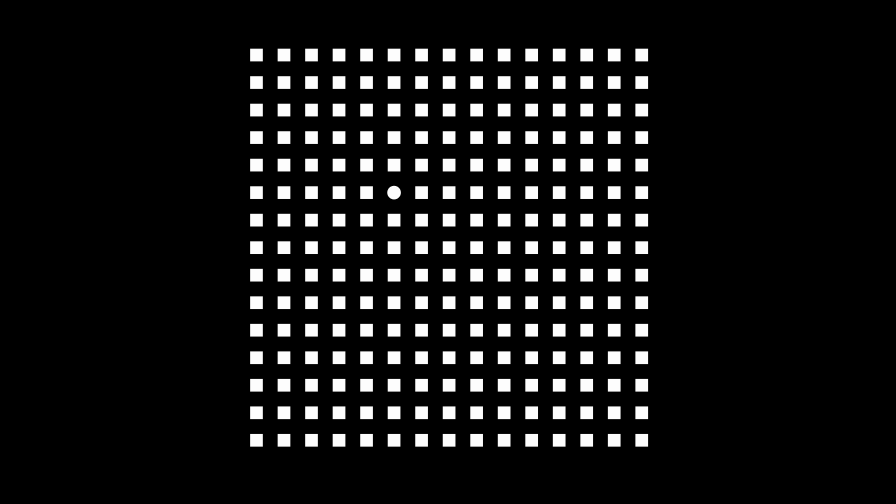
Give the GLSL for this pattern, as a WebGL 1 fragment shader.

```glsl
precision highp float;
// A square lattice of small white tiles on black, with one tile replaced by a dot.
// The plane is folded into grid cells; each cell holds a box or, at one index,
// a disc, both smoothed by their signed distance over one pixel.

#define GRID_CENTER vec2(0.0022, 0.0086)
#define PITCH 0.0546
#define HALF_COUNT 7.0
#define TILE_HALF 0.0126
#define DOT_RADIUS 0.0135
#define DOT_CELL vec2(-2.0, 2.0)
#define INK vec3(0.992)
#define PAPER vec3(0.0)

uniform vec2 u_resolution;

// Share of a pixel lying inside an edge at signed distance d
float coverage(float d, float pixel) {
  return clamp(0.5 - d / pixel, 0.0, 1.0);
}

float tileMask(vec2 p, float pixel) {
  vec2 d = abs(p) - TILE_HALF;
  return coverage(d.x, pixel) * coverage(d.y, pixel);
}

float dotMask(vec2 p, float pixel) {
  return coverage(length(p) - DOT_RADIUS, pixel);
}

void main() {
  // Centered coordinates in units of the canvas height
  float pixel = 1.0 / u_resolution.y;
  vec2 p = (gl_FragCoord.xy - 0.5 * u_resolution) * pixel - GRID_CENTER;

  // Nearest cell of the bounded lattice, and the position inside it
  vec2 cell = clamp(floor(p / PITCH + 0.5), -HALF_COUNT, HALF_COUNT);
  vec2 local = p - cell * PITCH;

  // One cell holds the dot, all others a tile
  vec2 cellOffset = abs(cell - DOT_CELL);
  float isDot = 1.0 - step(0.5, max(cellOffset.x, cellOffset.y));
  float mask = mix(tileMask(local, pixel), dotMask(local, pixel), isDot);

  gl_FragColor = vec4(mix(PAPER, INK, mask), 1.0);
}
```
